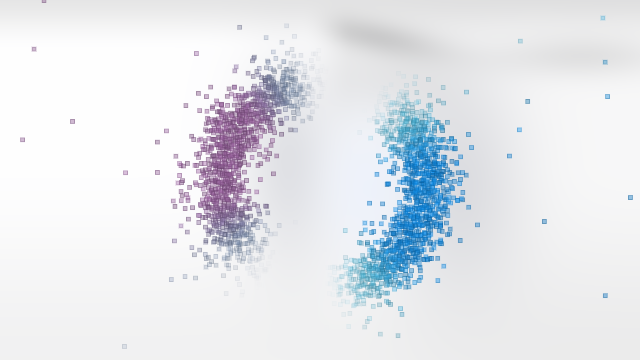
This background is drawn by a WebGL 1 fragment shader. Its source:

```glsl
precision highp float;
// Two arcs of translucent squares, mauve and blue, forming a broken ring on a soft pale studio backdrop.
uniform vec2 u_resolution;

// Sine-free hash: three random values per cell and layer
vec3 hash3(vec3 p) {
    p = fract(p * vec3(0.1031, 0.1030, 0.0973));
    p += dot(p, p.yxz + 33.33);
    return fract((p.xxy + p.yxx) * p.zyx);
}

// Soft elliptical spot
float blob(vec2 p, vec2 center, vec2 size) {
    vec2 q = (p - center) / size;
    return exp(-dot(q, q));
}

vec3 backdrop(vec2 p) {
    float light = mix(0.945, 0.995, smoothstep(-0.5, 0.05, p.y));
    light -= 0.025 * smoothstep(-0.1, 0.8, p.x);
    vec3 color = vec3(light, light, light + 0.002);

    // Dim ceiling band and the blurred shadows below it
    color -= 0.1 * smoothstep(0.36, 0.52, p.y);
    float rightSide = smoothstep(-0.06, 0.09, p.x);
    vec2 slanted = vec2(p.x, p.y + 0.18 * (p.x - 0.16));
    color -= 0.14 * rightSide * blob(slanted, vec2(0.15, 0.395), vec2(0.19, 0.047));
    color -= 0.09 * blob(p, vec2(0.73, 0.345), vec2(0.24, 0.06));
    color -= 0.08 * rightSide * blob(p, vec2(0.16, 0.29), vec2(0.24, 0.13));

    // Cool shade within and to the right of the ring
    vec3 shade = vec3(1.0, 0.97, 0.86);
    color -= 0.12 * shade * blob(p, vec2(-0.08, 0.05), vec2(0.14, 0.27));
    color -= 0.12 * shade * blob(p, vec2(0.38, 0.0), vec2(0.19, 0.29));

    // Pale blue glow beside the blue arc
    return mix(color, vec3(0.925, 0.945, 0.985), 0.8 * blob(p, vec2(0.13, -0.02), vec2(0.13, 0.2)));
}

// One layer of jittered squares, blended over the given color
vec3 addSquares(vec3 color, vec2 p, float layer) {
    float cellSize = 0.024;
    vec2 offset = hash3(vec3(layer, 7.0, 3.0)).xy * cellSize;
    vec2 cell = floor((p + offset) / cellSize);
    vec3 rnd = hash3(vec3(cell + 80.0, layer * 5.0 + 1.0));
    vec2 center = (cell + 0.5 + (rnd.xy - 0.5) * 0.36) * cellSize - offset;

    // Position along and across the ring
    vec2 fromRing = center - vec2(0.01, -0.01);
    float radius = length(fromRing);
    float across = radius - 0.283;
    vec2 dir = fromRing / max(radius, 0.001);
    float alongLeft = acos(clamp(dot(dir, vec2(-0.956, 0.292)), -1.0, 1.0));
    float alongRight = acos(clamp(dot(dir, vec2(0.970, -0.242)), -1.0, 1.0));
    float along = min(alongLeft, alongRight);
    float isRight = step(alongRight, alongLeft);

    float density = 0.72 * exp(-across * across / 0.0030) + 0.07 * exp(-across * across / 0.012);
    density *= 1.0 - 0.85 * smoothstep(0.75, 1.4, along);
    float present = step(rnd.z, density);
    float opacity = 1.0 - smoothstep(0.6, 1.35, along);

    // Arc hues drift toward slate and teal at the ends
    float tip = smoothstep(0.4, 0.95, along);
    vec3 mauve = mix(vec3(0.57, 0.36, 0.59), vec3(0.46, 0.54, 0.66), tip);
    vec3 blue = mix(vec3(0.05, 0.52, 0.86), vec3(0.30, 0.70, 0.82), tip);
    float tone = hash3(vec3(cell + 31.0, layer + 40.0)).x;
    vec3 tint = mix(mauve, blue, isRight) * (0.85 + 0.3 * tone);

    // Square with a darker rim
    float pixel = 1.0 / u_resolution.y;
    vec2 q = abs(p - center);
    float edge = max(q.x, q.y) - 0.0066;
    float body = 1.0 - smoothstep(-0.5 * pixel, 0.5 * pixel, edge);
    float rim = body * smoothstep(-0.0025 - 0.5 * pixel, -0.0010, edge);
    float alpha = body * (0.42 + 0.2 * rim) * opacity * present;
    return mix(color, tint * (1.0 - 0.2 * rim), alpha);
}

void main() {
    vec2 p = (gl_FragCoord.xy - 0.5 * u_resolution) / u_resolution.y;
    vec3 color = backdrop(p);
    for (int i = 0; i < 14; i++) {
        color = addSquares(color, p, float(i));
    }
    gl_FragColor = vec4(clamp(color, 0.0, 1.0), 1.0);
}
```
